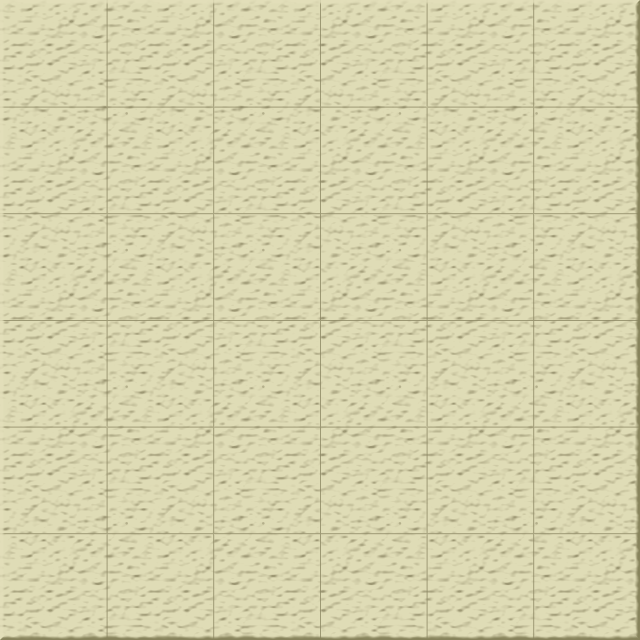
Write a Shadertoy shader that draws this texture.

```glsl
// Six by six cream stone tiles with thin joints and a bevelled outer rim.
// Periodic noise is embossed by light from the upper left; its patch repeats
// independently of the tiles, so every tile shows a different part of it.

const float TILES = 6.0;
const float JOINT_WIDTH = 0.0013;
const float RIM_WIDTH = 0.0080;
const float PATCH_SIZE = 0.2135;              // side of the repeating relief
const vec2 COARSE_CELLS = vec2(19.0, 35.0);   // noise cells per patch
const vec2 FINE_CELLS = vec2(31.0, 53.0);
const vec2 LIGHT_STEP = vec2(-0.0011, 0.0021);
const float RELIEF_SPREAD = 0.20;             // typical height difference
const vec2 PIT_CENTER = vec2(0.927, 0.170);   // place within the patch
const float PIT_RADIUS = 0.0030;

const vec3 STONE = vec3(0.875, 0.862, 0.713);
const vec3 HIGHLIGHT = vec3(0.890, 0.875, 0.730);
const vec3 SHADOW = vec3(0.640, 0.620, 0.480);
const vec3 JOINT = vec3(0.530, 0.510, 0.370);
const vec3 RIM_SHADOW = vec3(0.530, 0.515, 0.360);

// Integer hash of a lattice point, from 0 to 1.
float hash(vec2 cell) {
    uvec2 n = uvec2(cell);
    uint h = n.x * 1597u + n.y * 51749u + 977u;
    h = (h ^ (h >> 15u)) * 73244475u;
    h = (h ^ (h >> 13u)) * 73244475u;
    h ^= h >> 16u;
    return float(h & 65535u) / 65535.0;
}

// Value noise that wraps after one unit.
float wrappedNoise(vec2 p, vec2 cells) {
    vec2 q = p * cells;
    vec2 i = floor(q);
    vec2 f = q - i;
    f = f * f * (3.0 - 2.0 * f);
    vec2 lo = mod(i, cells);
    vec2 hi = mod(i + 1.0, cells);
    return mix(mix(hash(lo), hash(vec2(hi.x, lo.y)), f.x),
               mix(hash(vec2(lo.x, hi.y)), hash(hi), f.x), f.y);
}

// The patch is anchored at the upper left corner of the canvas.
vec2 patchCoord(vec2 uv) {
    return (uv - vec2(0.0, 1.0)) / PATCH_SIZE;
}

float stoneHeight(vec2 uv) {
    vec2 p = patchCoord(uv);
    return 0.70 * wrappedNoise(p, COARSE_CELLS) + 0.30 * wrappedNoise(p, FINE_CELLS);
}

// Shade of slopes that face away from the light.
float reliefShade(vec2 uv) {
    float drop = stoneHeight(uv + LIGHT_STEP) - stoneHeight(uv - LIGHT_STEP);
    float slope = max(drop / RELIEF_SPREAD, 0.0);
    return min(0.20 * slope + 0.08 * slope * slope, 1.1);
}

// Share of a pixel covered by the nearest inner joint on one axis.
float jointCoverage(float x, float pixel) {
    float nearest = clamp(round(x * TILES), 1.0, TILES - 1.0) / TILES;
    float d = x - nearest - 0.5 * JOINT_WIDTH;
    float right = min(d + 0.5 * pixel, 0.5 * JOINT_WIDTH);
    float left = max(d - 0.5 * pixel, -0.5 * JOINT_WIDTH);
    return max(right - left, 0.0) / pixel;
}

void mainImage(out vec4 fragColor, in vec2 fragCoord) {
    vec2 uv = fragCoord / iResolution.xy;
    vec2 pixel = 1.0 / iResolution.xy;

    // Rough stone with one small round pit per patch
    vec3 color = mix(STONE, SHADOW, reliefShade(uv));
    vec2 toPit = (fract(patchCoord(uv)) - PIT_CENTER) * PATCH_SIZE;
    float pit = 1.0 - smoothstep(0.3 * PIT_RADIUS, PIT_RADIUS, length(toPit));
    color = mix(color, SHADOW, 0.7 * pit);

    // Joints between the tiles
    float joint = max(jointCoverage(uv.x, pixel.x),
                      jointCoverage(1.0 - uv.y, pixel.y));
    color = mix(color, JOINT, 0.9 * joint);

    // Outer rim: lit at left and top, shaded at right and bottom
    float litEdge = min(uv.x, 1.0 - uv.y);
    float darkEdge = min(1.0 - uv.x, uv.y);
    float wobble = (stoneHeight(uv) - 0.5) * 0.5 * RIM_WIDTH;
    float lit = 1.0 - smoothstep(0.3 * RIM_WIDTH, RIM_WIDTH, litEdge);
    float dark = 1.0 - smoothstep(0.2 * RIM_WIDTH, RIM_WIDTH, darkEdge + wobble);
    float darkSide = smoothstep(-pixel.x, pixel.x, litEdge - darkEdge);
    color = mix(color, HIGHLIGHT, 0.8 * lit * (1.0 - darkSide));
    color = mix(color, RIM_SHADOW, dark * darkSide);

    fragColor = vec4(color, 1.0);
}
```
